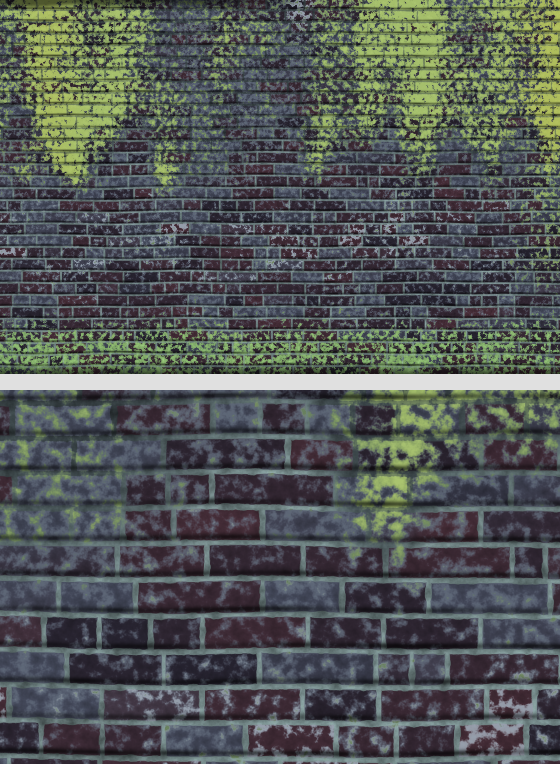
Top, the full canvas; bottom, a detail of the centre.
Give the GLSL for this texture, as a Shadertoy shader.

```glsl
// A weathered brick wall: jittered courses with pale joints and dark undersides,
// coated by layers of grime, lime bloom and moss. Bricks come from hashed cells;
// the coats are thresholded gradient noise guided by broad height and column masks.

const float ROWS = 31.5;          // courses over the canvas height
const float ROW_PHASE = 0.34;     // vertical shift of the courses
const float BRICK_LENGTH = 2.75;  // stretcher length in course heights
const float EDGE_JITTER = 0.34;   // random shift of upright joints
const float HEADER_SHARE = 0.24;  // share of stretchers split into two headers
const float JOINT = 0.075;        // half width of a joint in course heights
const float ROUGHNESS = 0.07;     // wobble of the brick outline
const float SHADOW_DEPTH = 0.62;  // darkness under each brick
const float SPECKLE_SCALE = 72.0; // grain of the coats

const vec3 BRICK_DARK = vec3(0.15, 0.14, 0.19);
const vec3 BRICK_MAROON = vec3(0.28, 0.18, 0.22);
const vec3 BRICK_SLATE = vec3(0.27, 0.29, 0.36);
const vec3 MORTAR_PALE = vec3(0.45, 0.53, 0.53);
const vec3 MORTAR_DARK = vec3(0.17, 0.20, 0.22);
const vec3 GRIME = vec3(0.38, 0.42, 0.48);
const vec3 LIME = vec3(0.64, 0.68, 0.73);
const vec3 MOSS_DEEP = vec3(0.38, 0.48, 0.34);
const vec3 MOSS_BRIGHT = vec3(0.67, 0.78, 0.42);
const vec3 MOSS_YELLOW = vec3(0.75, 0.77, 0.31);
const vec3 MOSS_LOW = vec3(0.47, 0.65, 0.39);

float hash(vec2 cell) {
    uvec2 k = uvec2(ivec2(floor(cell)) + 4096);
    uint h = k.x * 1597334677u ^ k.y * 3812015801u;
    h = (h ^ (h >> 15)) * 2246822519u;
    h ^= h >> 13;
    return float(h & 65535u) / 65535.0;
}

float cornerSlope(vec2 cell, vec2 offset) {
    float angle = 6.2832 * hash(cell);
    return dot(vec2(cos(angle), sin(angle)), offset);
}

// Gradient noise, roughly -1 to 1
float noise(vec2 p) {
    vec2 i = floor(p), f = p - i;
    vec2 w = f * f * f * (f * (f * 6.0 - 15.0) + 10.0);
    vec2 e = vec2(1.0, 0.0);
    float low = mix(cornerSlope(i, f), cornerSlope(i + e.xy, f - e.xy), w.x);
    float high = mix(cornerSlope(i + e.yx, f - e.yx), cornerSlope(i + 1.0, f - 1.0), w.x);
    return 1.5 * mix(low, high, w.y);
}

float fbm(vec2 p) {
    float sum = 0.0, gain = 0.55;
    for (int i = 0; i < 4; i++) {
        sum += gain * noise(p);
        p = mat2(1.6, 1.2, -1.2, 1.6) * p + 7.3;
        gain *= 0.55;
    }
    return sum;
}

float bump(float x, float centre, float width) {
    float t = (x - centre) / width;
    return exp(-t * t);
}

float jointX(float i, float row) {
    return i + EDGE_JITTER * (hash(vec2(i, row + 300.0)) - 0.5);
}

// x: distance to the brick edge, y: height within the course, zw: brick id
vec4 brickAt(vec2 q) {
    float row = floor(q.y), fy = q.y - row;
    float x = q.x / BRICK_LENGTH + 0.5 * mod(row, 2.0) + 0.3 * hash(vec2(row, 91.0));
    float i = floor(x);
    if (x < jointX(i, row)) i -= 1.0;
    else if (x >= jointX(i + 1.0, row)) i += 1.0;
    float left = jointX(i, row), right = jointX(i + 1.0, row), id = 2.0 * i;
    if (hash(vec2(i, row + 700.0)) < HEADER_SHARE) {
        float middle = 0.5 * (left + right);
        if (x < middle) right = middle;
        else { left = middle; id += 1.0; }
    }
    float dx = BRICK_LENGTH * min(x - left, right - x);
    return vec4(min(dx, min(fy, 1.0 - fy)), fy, id, row);
}

void mainImage(out vec4 fragColor, in vec2 fragCoord) {
    vec2 uv = fragCoord / iResolution.xy;
    vec2 p = fragCoord / iResolution.y;
    float aa = 0.75 * ROWS / iResolution.y;

    // Noise layers shared by the coats
    float grain = fbm(p * SPECKLE_SCALE);
    float blotch = fbm(p * 6.0 + 31.0);
    float streak = noise(vec2(p.x * 11.0, p.y * 2.6) + 5.0);

    // Bricks and joints
    vec2 q = p * ROWS + vec2(0.0, ROW_PHASE + 0.10 * noise(p * 5.0));
    vec4 brick = brickAt(q);
    float tone = hash(brick.zw), wear = hash(brick.zw + 513.0);
    float face = smoothstep(JOINT - aa, JOINT + aa, brick.x + ROUGHNESS * grain);
    float upper = smoothstep(0.50, 0.68, uv.y + 0.13 * streak + 0.06 * blotch);
    vec3 color = mix(BRICK_DARK, BRICK_MAROON, tone);
    color = mix(color, BRICK_SLATE, smoothstep(0.55, 0.9, wear + 0.3 * upper));
    color *= 1.0 + 0.35 * grain;

    // Grime everywhere, lime bloom on scattered bricks of the middle band
    float grime = 0.26 + 0.24 * upper + 0.25 * blotch + 0.22 * (wear - 0.5);
    color = mix(color, GRIME, 0.85 * smoothstep(-0.2, 0.3, grain + grime - 0.35));
    float band = bump(uv.y, 0.35, 0.15);
    float bloom = band * (0.22 + 0.42 * smoothstep(0.65, 1.0, tone)) + 0.28 * upper
        + 0.5 * bump(uv.x, 0.54, 0.03) * bump(uv.y, 0.98, 0.06) + 0.35 * blotch;
    color = mix(color, LIME, 0.8 * smoothstep(0.0, 0.35, grain + bloom - 0.46));

    vec3 mortar = mix(MORTAR_PALE, MORTAR_DARK, 0.75 * upper);
    color = mix(mortar * (1.0 + 0.45 * grain + 0.3 * blotch), color, face);

    // Moss: columns above, a strip below and a run down the right side
    float columns = bump(uv.x, 0.13, 0.16) + bump(uv.x, 0.72, 0.14) + bump(uv.x, 0.99, 0.09);
    float low = 1.0 - smoothstep(0.08, 0.19, uv.y + 0.06 * blotch);
    float run = smoothstep(0.88, 0.98, uv.x) * smoothstep(0.12, 0.3, uv.y);
    float moss = upper * (0.22 + 0.46 * min(columns, 1.0)) + 0.50 * low
        + 0.34 * run * (1.0 - upper) + 0.28 * blotch + 0.22 * streak * upper + 0.16 * (wear - 0.5);
    float cover = smoothstep(-0.14, 0.2, 0.9 * grain + moss - 0.46);
    vec3 mossColor = mix(MOSS_DEEP, MOSS_BRIGHT, smoothstep(0.25, 0.8, moss + 0.4 * grain));
    float yellowing = smoothstep(0.85, 1.0, uv.x) + 0.6 * bump(uv.x, 0.09, 0.05);
    mossColor = mix(mossColor, MOSS_YELLOW, 0.6 * clamp(yellowing * upper + 0.3 * blotch, 0.0, 1.0));
    mossColor = mix(mossColor, MOSS_LOW * (1.0 + 0.4 * grain), 0.8 * low);
    color = mix(color, mossColor, cover * mix(0.45, 0.92, face));

    // Shadow on the lower lip of each brick, then dark top and bottom margins
    float lip = bump(brick.y, 0.16, 0.09) * (0.75 + 0.5 * noise(p * 22.0));
    color *= 1.0 - SHADOW_DEPTH * clamp(lip, 0.0, 1.0);
    float margin = smoothstep(0.975, 0.995, uv.y + 0.01 * blotch) * (1.0 - smoothstep(0.35, 0.6, uv.x));
    margin += 1.0 - smoothstep(0.0, 0.03, uv.y + 0.01 * blotch);
    color *= 1.0 - 0.55 * clamp(margin, 0.0, 1.0);

    fragColor = vec4(clamp(color, 0.0, 1.0), 1.0);
}
```
